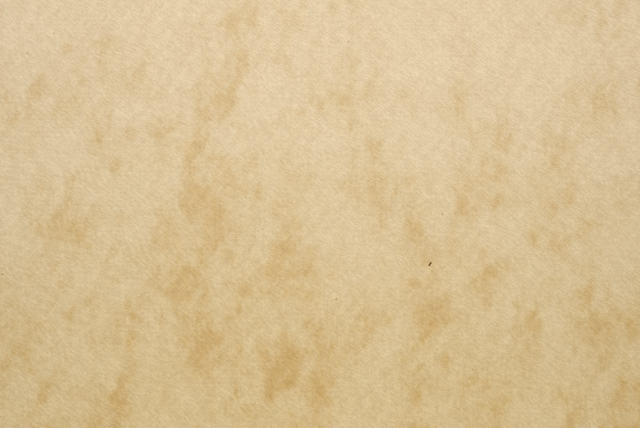
Reproduce this texture procedurally as a Shadertoy shader.

```glsl
// Aged parchment: a pale sheet, darker towards its foot and edges, with small
// ochre stains gathered in faint upright bands, crisp fibres and dark flecks.
// Layered value noise makes the stains and fibres; a loop scatters the flecks.

#define UPPER_PAPER vec3(0.897, 0.812, 0.668)
#define LOWER_PAPER vec3(0.836, 0.742, 0.558)
#define STAIN_LOSS vec3(0.050, 0.083, 0.132)
#define FLECK_COLOR vec3(0.36, 0.24, 0.12)
#define STAIN_SCALE vec2(17.0, 10.0)
#define STAIN_SLANT 0.12
#define MOTTLE_STRENGTH 0.050
#define FIBRE_SCALE vec2(130.0, 300.0)
#define FIBRE_STRENGTH 0.050
#define TOOTH_STRENGTH 0.040
#define EDGE_SHADE 0.040
#define FLECK_COUNT 9

float hash(vec2 p) {
    return fract(sin(dot(p, vec2(127.1, 311.7))) * 43758.5453);
}

float valueNoise(vec2 p) {
    vec2 cell = floor(p);
    vec2 f = fract(p);
    f = f * f * (3.0 - 2.0 * f);
    float low = mix(hash(cell), hash(cell + vec2(1.0, 0.0)), f.x);
    float high = mix(hash(cell + vec2(0.0, 1.0)), hash(cell + 1.0), f.x);
    return mix(low, high, f.y);
}

mat2 rotation(float angle) {
    float c = cos(angle), s = sin(angle);
    return mat2(c, s, -s, c);
}

float fbm(vec2 p) {
    float sum = 0.0, weight = 0.5;
    for (int i = 0; i < 5; i++) {
        sum += weight * valueNoise(p);
        p = rotation(0.45) * p * 2.03 + 17.3;
        weight *= 0.58;
    }
    return sum / 1.11;
}

// Stain density: small ragged patches, gathered where tall bands are strong
float stainAmount(vec2 p) {
    p.x -= STAIN_SLANT * p.y;
    vec2 warp = vec2(fbm(p * 14.0 + 3.1), fbm(p * 14.0 + 41.7)) - 0.5;
    vec2 q = p + 0.035 * warp;
    float patches = fbm(q * STAIN_SCALE + 8.4);
    float bands = fbm(q * vec2(7.0, 2.2) + 23.0);
    float crumbs = fbm(q * vec2(52.0, 38.0) + 61.0);
    float density = 0.46 * patches + 0.32 * bands + 0.22 * crumbs;
    return 0.45 * smoothstep(0.38, 0.64, density)
         + 0.55 * smoothstep(0.52, 0.70, density);
}

// Short tilted dash, with its edge smoothed over one pixel
float dash(vec2 p, float halfLength, float radius, float pixel) {
    p.x -= clamp(p.x, -halfLength, halfLength);
    return 1.0 - smoothstep(-0.5 * pixel, pixel, length(p) - radius);
}

void mainImage(out vec4 fragColor, in vec2 fragCoord) {
    float pixel = 1.0 / iResolution.y;
    vec2 p = fragCoord * pixel;
    float aspect = iResolution.x * pixel;

    // Paper tone, lit from the top centre
    vec3 color = mix(LOWER_PAPER, UPPER_PAPER, smoothstep(-0.1, 0.95, p.y));
    float side = 2.0 * p.x / aspect - 1.0;
    color *= 1.0 - EDGE_SHADE * side * side;

    // Stains, a little stronger near the foot
    color -= STAIN_LOSS * stainAmount(p) * mix(1.1, 0.8, p.y);

    // Fine mottling, slanted fibres and the tooth of the sheet
    float mottle = fbm(p * vec2(55.0, 48.0) + 5.0) - 0.5;
    float fibre = valueNoise(rotation(0.6) * p * FIBRE_SCALE) - 0.5;
    float tooth = valueNoise(p * 330.0 + 90.0) - 0.5;
    color += MOTTLE_STRENGTH * mottle * vec3(0.7, 0.85, 1.1);
    color += FIBRE_STRENGTH * fibre + TOOTH_STRENGTH * tooth;

    // Flecks: one clear dash, the rest tiny and faint
    for (int i = 0; i < FLECK_COUNT; i++) {
        float id = float(i);
        vec2 place = vec2(hash(vec2(id, 2.7)), hash(vec2(id, 9.2)));
        vec2 center = i == 0 ? vec2(0.672, 0.383) : place;
        vec2 local = rotation(-0.95) * (p - center * vec2(aspect, 1.0));
        float size = i == 0 ? 0.0032 : 0.0004;
        float strength = i == 0 ? 0.85 : 0.12 + 0.25 * hash(vec2(id, 5.5));
        color = mix(color, FLECK_COLOR, strength * dash(local, size, 0.0012, pixel));
    }

    fragColor = vec4(color, 1.0);
}
```
